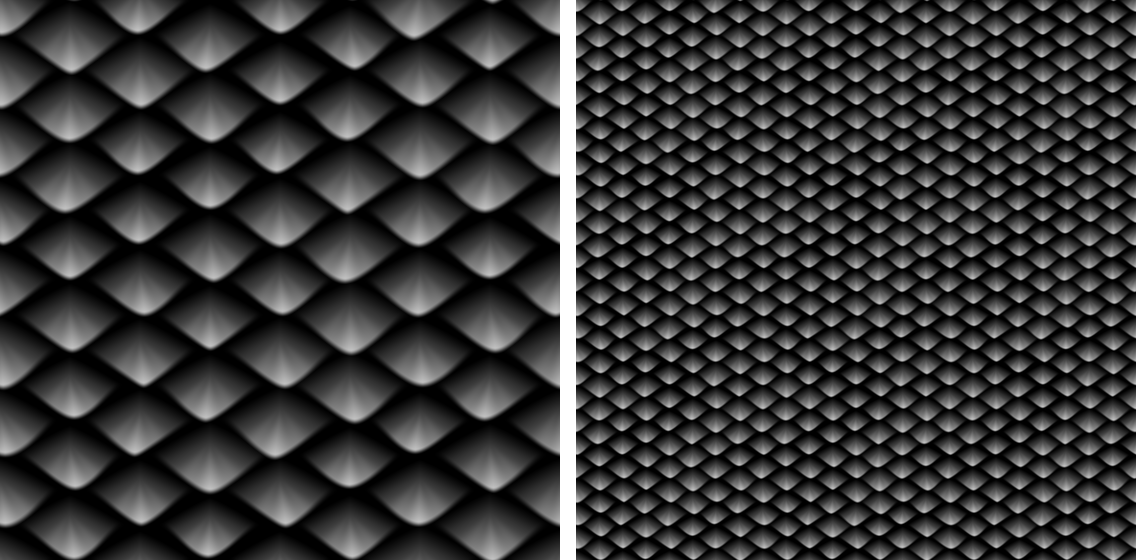
Left, the tile; right, the same tile 3 across and 3 down.
This texture map is drawn by a WebGL 2 fragment shader. Its source:

```glsl
#version 300 es
precision highp float;

uniform vec2 u_resolution;
out vec4 outColor;

#define COLUMNS 4.0        // scales in one row
#define ROWS 16.0          // staggered rows
#define PEAK 0.79          // grey level at the tip, before shading
#define ROOF 0.97          // height at which a scale fades to black
#define ROOF_SLOPE 0.55    // how fast the fade line drops to the sides
#define SIDE_HEIGHT 0.53   // height of the side corners above the tip
#define SIDE_WIDTH 0.82    // half width of a scale
#define SIZE_JITTER 0.16
#define TIP_JITTER 0.16
#define STREAKS 0.045      // strength of the fan creases

float hash(vec2 p) {
    vec3 q = fract(vec3(p.xyx) * vec3(0.1031, 0.1030, 0.0973));
    q += dot(q, q.yzx + 33.33);
    return fract((q.x + q.y) * q.z);
}

// Height of the lower outline: pointed, rounded or bell shaped
float outline(float x, float tipRadius, float bell) {
    float reach = sqrt(SIDE_WIDTH * SIDE_WIDTH + tipRadius * tipRadius) - tipRadius;
    float bow = (sqrt(x * x + tipRadius * tipRadius) - tipRadius) / reach;
    float ogee = smoothstep(0.0, SIDE_WIDTH + 0.06, abs(x));
    return SIDE_HEIGHT * mix(bow, ogee, bell);
}

// Grey level of one scale; p is measured from its nominal tip, y up
float scaleShade(vec2 p, vec2 id) {
    float roundness = hash(id + 11.3);
    float bell = 0.75 * hash(id + 37.1);
    float size = 1.0 + SIZE_JITTER * (hash(id + 53.7) - 0.5) - 0.08 * (roundness - 0.5);
    float lean = TIP_JITTER * (hash(id + 71.9) - 0.5);

    // Resize about the widest line and lean the tip sideways
    vec2 pivot = vec2(0.0, 0.5);
    vec2 q = (p - pivot) / size + pivot;
    q.x -= lean * (1.0 - smoothstep(0.0, 0.7, q.y));
    float side = abs(q.x);

    // Soft lower edge, blurrier toward the corners
    float tipRadius = mix(0.06, 0.45, roundness * roundness);
    float above = q.y - outline(q.x, tipRadius, bell);
    float mask = smoothstep(-0.015, mix(0.08, 0.17, min(side, 1.0)), above);

    // Slope that darkens upward to a rounded roof line
    float roof = ROOF - ROOF_SLOPE * pow(side, 1.15);
    float light = pow(clamp((roof - q.y) / ROOF, 0.0, 1.0), 1.08);

    // Faint creases fanning out below the apex
    vec2 fan = vec2(q.x, 0.72 - q.y);
    float crease = cos(10.0 * atan(fan.x, max(fan.y, 0.001)));
    light *= 1.0 + STREAKS * crease * smoothstep(0.0, 0.3, fan.y);

    return PEAK * light * mask;
}

void main() {
    // One unit is half the distance between scales in a row
    vec2 p = gl_FragCoord.xy / u_resolution * vec2(2.0 * COLUMNS, 0.5 * ROWS);
    float firstRow = floor(2.0 * p.y) + 1.0;
    float shade = 0.0;

    // Rows whose scales can reach this point
    for (int i = 0; i < 4; i++) {
        float row = firstRow - float(i);
        float stagger = 1.0 - mod(row, 2.0);
        float column = floor((p.x - stagger) * 0.5 + 0.5);
        vec2 tip = vec2(2.0 * column + stagger, 0.5 * row - 0.03);
        vec2 id = vec2(mod(column, COLUMNS), mod(row, ROWS));
        shade = max(shade, scaleShade(p - tip, id));
    }

    outColor = vec4(vec3(shade), 1.0);
}
```
